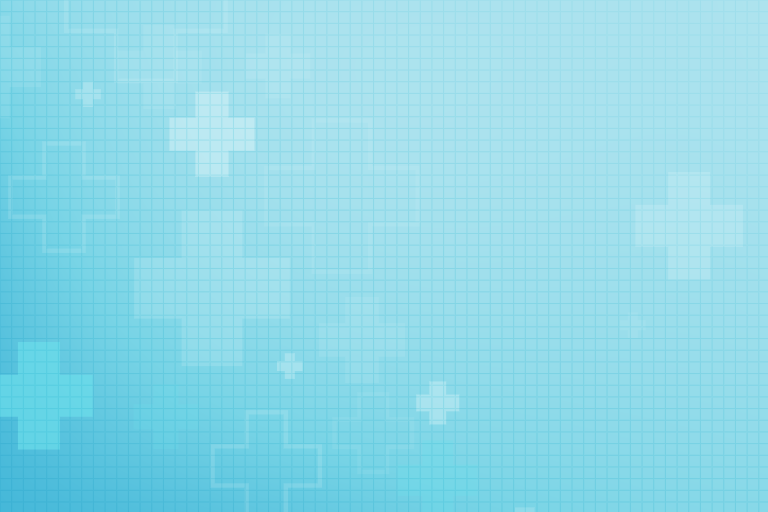
Write a Shadertoy shader that draws this background.

```glsl
// Pale blue medical backdrop: soft gradient, fine grid and translucent crosses.

// Lengths are in canvas heights; the origin is at the lower left.
const float GRID_STEP = 0.0228;
const float GRID_WIDTH = 0.0021;
const float ARM_RATIO = 0.39;
const float STROKE = 0.0085;

const vec3 DEEP = vec3(0.27, 0.72, 0.85);
const vec3 MIDDLE = vec3(0.47, 0.83, 0.90);
const vec3 LIGHT = vec3(0.68, 0.89, 0.935);
const vec3 PALE = vec3(0.90, 0.97, 0.98);
const vec3 AQUA = vec3(0.42, 0.87, 0.92);
const vec3 GRID_TINT = vec3(0.78, 0.945, 0.965);

// Brightness from left to right along three heights
const vec4 TONE_TOP = vec4(0.54, 0.655, 0.67, 0.68);
const vec4 TONE_MID = vec4(0.38, 0.60, 0.635, 0.64);
const vec4 TONE_LOW = vec4(0.27, 0.37, 0.47, 0.53);

// Crosses: centre, arm length, opacity
const vec4 PALE_CROSSES[12] = vec4[12](
    vec4(0.414, 0.738, 0.083, 0.40), vec4(1.346, 0.559, 0.105, 0.21),
    vec4(0.414, 0.437, 0.152, 0.16), vec4(0.855, 0.213, 0.042, 0.34),
    vec4(0.566, 0.285, 0.025, 0.30), vec4(0.172, 0.816, 0.025, 0.25),
    vec4(0.543, 0.871, 0.063, 0.10), vec4(0.707, 0.336, 0.084, 0.10),
    vec4(0.312, 0.869, 0.082, 0.09), vec4(1.236, 0.365, 0.025, 0.08),
    vec4(-0.02, 0.869, 0.100, 0.10), vec4(1.025, -0.04, 0.049, 0.20));
const vec4 AQUA_CROSSES[3] = vec4[3](
    vec4(0.076, 0.227, 0.105, 0.68), vec4(0.324, 0.186, 0.063, 0.22),
    vec4(0.855, 0.062, 0.078, 0.30));
const vec4 OUTLINES[5] = vec4[5](
    vec4(0.125, 0.615, 0.109, 0.15), vec4(0.520, 0.090, 0.109, 0.16),
    vec4(0.668, 0.617, 0.152, 0.10), vec4(0.285, 0.998, 0.160, 0.14),
    vec4(0.729, 0.154, 0.080, 0.08));

float boxDistance(vec2 p, vec2 halfSize) {
    vec2 d = abs(p) - halfSize;
    return length(max(d, 0.0)) + min(max(d.x, d.y), 0.0);
}

float crossDistance(vec2 p, float arm) {
    vec2 bar = arm * vec2(1.0, ARM_RATIO);
    return min(boxDistance(p, bar), boxDistance(p, bar.yx));
}

float coverage(float d, float pixel) {
    return clamp(0.5 - d / pixel, 0.0, 1.0);
}

// Cubic curve through four evenly spaced values
float cubicThrough(vec4 k, float x) {
    float t = 3.0 * x, a = t - 1.0, b = t - 2.0, c = t - 3.0;
    return dot(k, vec4(-a * b * c / 6.0, t * b * c / 2.0,
                       -t * a * c / 2.0, t * a * b / 6.0));
}

vec3 background(vec2 uv) {
    float low = cubicThrough(TONE_LOW, uv.x);
    float mid = cubicThrough(TONE_MID, uv.x);
    float top = cubicThrough(TONE_TOP, uv.x);
    float y = uv.y;
    float tone = low * (1.0 - y) * (1.0 - 2.0 * y)
               + mid * 4.0 * y * (1.0 - y) + top * y * (2.0 * y - 1.0);
    vec3 dark = mix(DEEP, MIDDLE, (tone - DEEP.r) / (MIDDLE.r - DEEP.r));
    vec3 bright = mix(MIDDLE, LIGHT, (tone - MIDDLE.r) / (LIGHT.r - MIDDLE.r));
    return tone < MIDDLE.r ? dark : bright;
}

float gridCoverage(vec2 p, float pixel) {
    vec2 cell = vec2(p.x, 1.0 - p.y) / GRID_STEP;
    vec2 d = abs(fract(cell + 0.5) - 0.5) * GRID_STEP;
    vec2 line = clamp((0.5 * (GRID_WIDTH + pixel) - d) / pixel,
                      0.0, min(1.0, GRID_WIDTH / pixel));
    return max(line.x, line.y);
}

void mainImage(out vec4 fragColor, in vec2 fragCoord) {
    vec2 uv = fragCoord / iResolution.xy;
    vec2 p = fragCoord / iResolution.y;
    float pixel = 1.0 / iResolution.y;
    vec3 color = background(uv);

    // Filled crosses
    for (int i = 0; i < PALE_CROSSES.length(); i++) {
        vec4 s = PALE_CROSSES[i];
        color = mix(color, PALE, s.w * coverage(crossDistance(p - s.xy, s.z), pixel));
    }
    for (int i = 0; i < AQUA_CROSSES.length(); i++) {
        vec4 s = AQUA_CROSSES[i];
        color = mix(color, AQUA, s.w * coverage(crossDistance(p - s.xy, s.z), pixel));
    }

    // Outlined crosses, stroked inside their edge
    for (int i = 0; i < OUTLINES.length(); i++) {
        vec4 s = OUTLINES[i];
        float d = crossDistance(p - s.xy, s.z);
        float ring = coverage(d, pixel) - coverage(d + STROKE, pixel);
        color = mix(color, PALE, s.w * ring);
    }

    // Grid, fainter toward the upper right
    float strength = mix(0.75, 0.35, smoothstep(0.9, 1.9, uv.x + uv.y));
    color *= mix(vec3(1.0), GRID_TINT, strength * gridCoverage(p, pixel));

    fragColor = vec4(color, 1.0);
}
```
